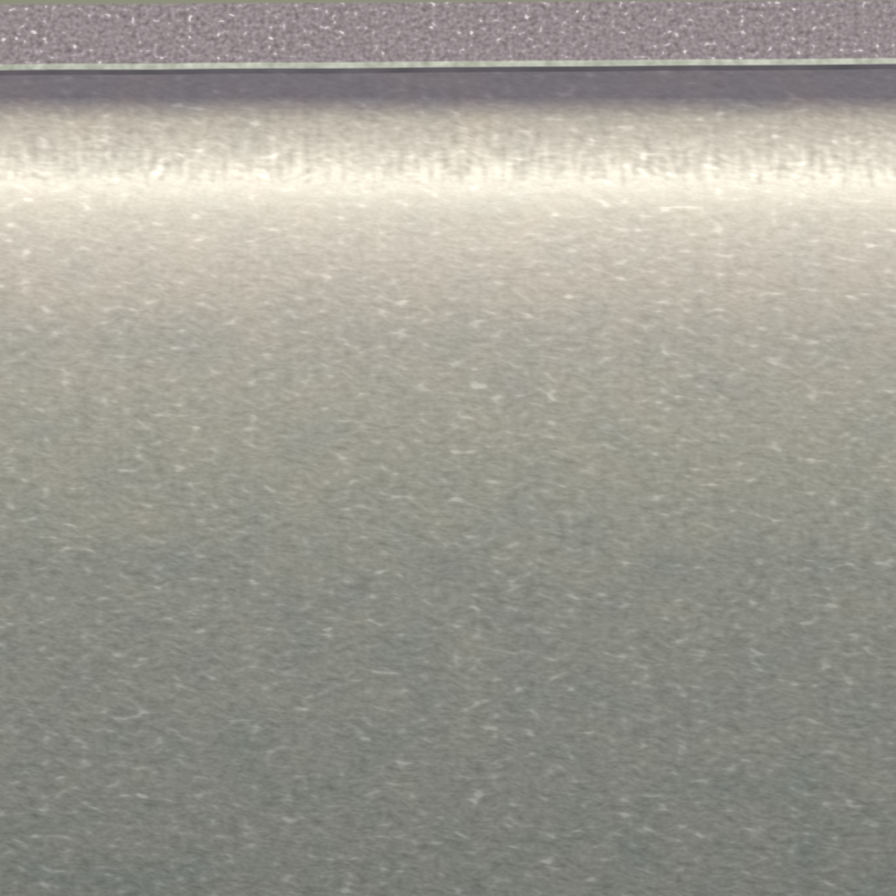
This texture is drawn by a WebGL 1 fragment shader. Its source:

```glsl
precision highp float;
uniform vec2 u_resolution;

vec2 gradient(vec2 cell) {
  vec2 p = vec2(dot(cell, vec2(127.1, 311.7)), dot(cell, vec2(269.5, 183.3)));
  return fract(sin(p) * 43758.545) * 2.0 - 1.0;
}

float gradientNoise(vec2 p) {
  vec2 i = floor(p), f = p - i;
  vec2 w = f * f * f * (f * (f * 6.0 - 15.0) + 10.0);
  vec2 e = vec2(1.0, 0.0);
  float low = mix(dot(gradient(i), f), dot(gradient(i + e), f - e), w.x);
  float high = mix(dot(gradient(i + e.yx), f - e.yx), dot(gradient(i + 1.0), f - 1.0), w.x);
  return mix(low, high, w.y);
}

// Blend to the next tone across a band of depth
vec3 ramp(vec3 color, vec3 next, float start, float end, float depth) {
  return mix(color, next, clamp((depth - start) / (end - start), 0.0, 1.0));
}

// Curved metal: bright reflection fading down into grey
vec3 metalTone(float d) {
  vec3 c = vec3(0.47, 0.45, 0.47);
  c = ramp(c, vec3(0.73, 0.70, 0.65), 0.108, 0.133, d);
  c = ramp(c, vec3(0.87, 0.84, 0.78), 0.133, 0.172, d);
  c = ramp(c, vec3(1.0, 0.97, 0.90), 0.172, 0.199, d);
  c = ramp(c, vec3(0.87, 0.84, 0.78), 0.207, 0.240, d);
  c = ramp(c, vec3(0.77, 0.74, 0.69), 0.240, 0.305, d);
  c = ramp(c, vec3(0.68, 0.665, 0.62), 0.305, 0.375, d);
  c = ramp(c, vec3(0.61, 0.605, 0.56), 0.375, 0.51, d);
  c = ramp(c, vec3(0.545, 0.55, 0.515), 0.51, 0.64, d);
  return ramp(c, vec3(0.475, 0.485, 0.46), 0.64, 1.0, d);
}

void main() {
  vec2 uv = gl_FragCoord.xy / u_resolution;
  float pixel = 1.0 / u_resolution.y;
  float depth = 1.0 - uv.y;

  // Short, slightly bent horizontal grain in several sizes
  vec2 q = uv;
  q.y += 0.10 * uv.x + 0.006 * gradientNoise(uv * vec2(24.0, 30.0));
  float coarse = gradientNoise(q * vec2(48.0, 105.0));
  float medium = gradientNoise(q * vec2(85.0, 190.0) + 17.3);
  float fine = gradientNoise(q * vec2(170.0, 310.0) + 41.7);
  float cloud = gradientNoise(uv * vec2(16.0, 20.0) + 5.1);
  float grain = 0.065 * coarse + 0.075 * medium + 0.05 * fine + 0.025 * cloud;
  grain += 0.07 * smoothstep(0.2, 0.65, coarse + 0.5 * medium);

  // Ragged upright glints disturb the edge of the reflection
  float glint = gradientNoise(uv * vec2(105.0, 42.0) + 9.4);
  float glow = exp(-pow((depth - 0.2) / 0.05, 2.0));
  float ragged = depth + glow * (0.022 * glint + 0.012 * medium + 0.008 * cloud);
  vec3 color = metalTone(ragged);
  float shadow = 1.0 - smoothstep(0.10, 0.14, depth);
  color += grain * mix(0.9, 0.45, shadow) + 0.07 * glow * glint;
  color += 0.012 * cloud * vec3(1.0, 0.0, -0.8);

  // Speckled mauve strip above the seam
  float seam = 0.075 - 0.007 * uv.x + 0.0012 * gradientNoise(vec2(uv.x * 7.0, 3.3));
  float speckA = gradientNoise(uv * vec2(125.0, 150.0) + 63.0);
  float speckB = gradientNoise(uv * vec2(210.0, 240.0) + 29.0);
  vec3 strip = vec3(0.59, 0.55, 0.56) + 0.14 * speckA + 0.13 * speckB;
  strip += 0.17 * smoothstep(0.25, 0.6, speckA + 0.4 * speckB);
  float rim = 0.005 * (1.0 - uv.x);
  strip = mix(vec3(0.56, 0.57, 0.49), strip, smoothstep(rim - 0.002, rim + 0.002, depth));
  color = mix(strip, color, smoothstep(-0.002, 0.002, depth - seam));

  // Pale seam line with a broken dark crease under it
  float soft = max(0.0015, pixel);
  float crease = 1.0 - smoothstep(0.0012, 0.0012 + 2.0 * soft, abs(depth - seam - 0.0065));
  float broken = 0.65 + 0.5 * gradientNoise(vec2(uv.x * 30.0, 8.6));
  color = mix(color, vec3(0.32, 0.31, 0.33), crease * clamp(broken, 0.0, 1.0));
  float line = 1.0 - smoothstep(0.0018, 0.0018 + 2.0 * soft, abs(depth - seam));
  vec3 pale = vec3(0.76, 0.78, 0.71) + 0.16 * gradientNoise(vec2(uv.x * 55.0, 2.7)) + 0.12 * speckA;
  color = mix(color, pale, line * 0.92);

  gl_FragColor = vec4(clamp(color, 0.0, 1.0), 1.0);
}
```
